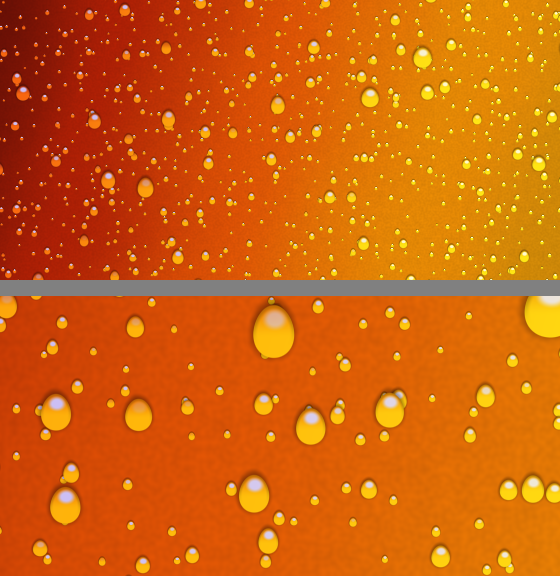
Top: the whole. Bottom: its middle third, enlarged.
This texture is drawn by a WebGL 2 fragment shader. Its source:

```glsl
#version 300 es
precision highp float;

uniform vec2 u_resolution;
out vec4 fragColor;

#define LAYERS 4
#define LARGEST_CELL 0.235
#define CELL_RATIO 0.6
#define MIN_RADIUS 0.075
#define MAX_RADIUS 0.145
#define CLUMPING 0.6
#define TILT 0.14
#define GRAIN 0.06
#define SHADOW 0.36
#define GLINT 1.0

vec3 hash3(vec2 p) {
    vec3 q = fract(vec3(p.xyx) * vec3(0.1031, 0.1030, 0.0973));
    q += dot(q, q.yxz + 33.33);
    return fract((q.xxy + q.yzz) * q.zyx);
}

float gradientNoise(vec2 p) {
    vec2 cell = floor(p), f = fract(p);
    vec2 u = f * f * f * (f * (f * 6.0 - 15.0) + 10.0);
    float corner[4];
    for (int k = 0; k < 4; k++) {
        vec2 o = vec2(k & 1, k >> 1);
        float angle = 6.2832 * hash3(cell + o + 57.0).x;
        corner[k] = dot(vec2(cos(angle), sin(angle)), f - o);
    }
    return mix(mix(corner[0], corner[1], u.x), mix(corner[2], corner[3], u.x), u.y);
}

// Backdrop ramp from deep red through orange to ochre
vec3 backdrop(float t) {
    vec3 c = mix(vec3(0.41, 0.06, 0.02), vec3(0.67, 0.12, 0.02), smoothstep(-0.08, 0.15, t));
    c = mix(c, vec3(0.86, 0.32, 0.02), smoothstep(0.13, 0.48, t));
    c = mix(c, vec3(0.89, 0.53, 0.02), smoothstep(0.42, 0.80, t));
    return mix(c, vec3(0.80, 0.53, 0.03), smoothstep(0.82, 1.08, t));
}

// Lit surface of one drop; p is in drop radii, t is the warmth of the light
vec3 dropColour(vec2 p, float t, float gloss) {
    float warm = smoothstep(0.0, 0.45, t), gold = smoothstep(0.38, 0.82, t);
    vec3 glow = mix(vec3(0.97, 0.40, 0.06), vec3(1.0, 0.72, 0.04), warm);
    glow = mix(glow, vec3(1.0, 0.90, 0.08), gold);
    vec3 shade = mix(vec3(0.74, 0.20, 0.08), vec3(0.94, 0.50, 0.02), warm);
    shade = mix(shade, vec3(0.97, 0.74, 0.05), gold);

    vec3 c = mix(glow, shade, smoothstep(-0.25, 0.85, p.y));
    c *= 1.0 - 0.22 * smoothstep(0.75, 1.0, length(p)) * smoothstep(-0.6, 0.5, p.y);

    // Window reflection near the top
    float spot = length((p - vec2(0.06, 0.46)) / vec2(0.66, 0.42));
    vec3 sky = mix(vec3(0.80, 0.75, 0.96), vec3(1.0, 0.98, 0.80), gold);
    return mix(c, sky, GLINT * gloss * (1.0 - smoothstep(0.45, 1.1, spot)));
}

void main() {
    vec2 uv = gl_FragCoord.xy / u_resolution.y;
    float aspect = u_resolution.x / u_resolution.y;
    float pixel = 1.0 / u_resolution.y;
    float t = uv.x / aspect + TILT * (0.5 - uv.y);

    // Mottled, finely grained surface
    float mottle = gradientNoise(uv * 3.0);
    float grain = 0.5 * gradientNoise(uv * 38.0) + gradientNoise(uv * 125.0);
    vec3 colour = backdrop(t + 0.04 * mottle) * (1.0 + GRAIN * grain);

    // Scattered drops, finest layer first
    for (int i = LAYERS - 1; i >= 0; i--) {
        float level = float(i);
        float size = LARGEST_CELL * pow(CELL_RATIO, level);
        vec2 grid = uv / size + vec2(0.37, 0.61) * level;
        vec2 id = floor(grid);
        vec3 place = hash3(id + 41.0 * level + 7.0);
        vec3 kind = hash3(id + 29.0 * level + 311.0);

        float density = 0.76 - 0.07 * (level - 2.0) * (level - 2.0);
        density += CLUMPING * gradientNoise(id * size * 3.5 + 19.0);
        if (kind.x > density) continue;

        float radius = mix(MIN_RADIUS, MAX_RADIUS, pow(place.z, 1.4));
        vec2 centre = mix(vec2(1.5 * radius), vec2(1.0 - 1.5 * radius), place.xy);
        vec2 p = (fract(grid) - centre) / radius;
        p.y *= mix(0.80, 0.94, kind.y);
        p.x *= 1.04 + 0.12 * p.y;

        // Soft contact shadow, strongest above, then the drop itself
        float shadow = 1.0 - smoothstep(0.85, 1.35, length(p - vec2(-0.04, 0.10)));
        colour *= 1.0 - SHADOW * shadow;
        float soft = 0.7 * pixel / (radius * size);
        float cover = 1.0 - smoothstep(1.0 - soft, 1.0 + soft, length(p));
        float gloss = smoothstep(0.05, 0.45, kind.z + 0.3 * t);
        colour = mix(colour, dropColour(p, t, gloss), cover);
    }

    fragColor = vec4(clamp(colour, 0.0, 1.0), 1.0);
}
```
